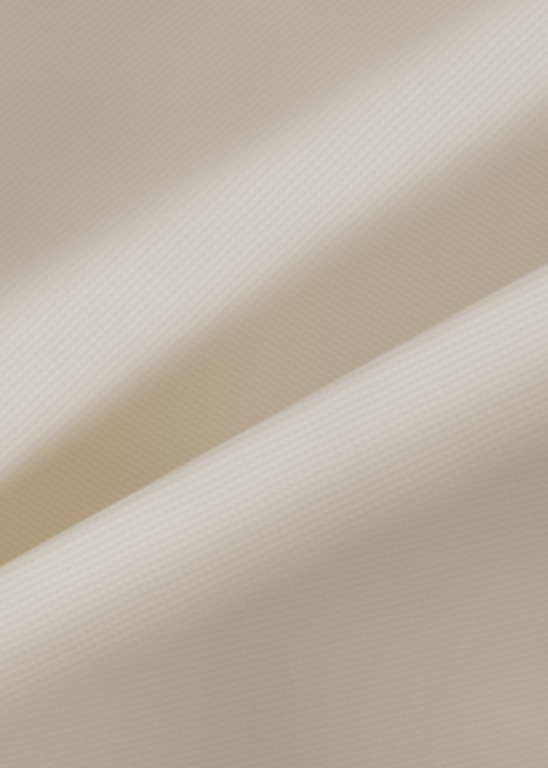
This texture is drawn by a Shadertoy shader. Its source:

```glsl
// Softly lit knitted cloth with two diagonal folds and a warm valley between them.
// Fold edges are curves y(x); shading is blended across the space between them,
// then rows of small chevron stitches follow the tilt of each part of the cloth.

#define STITCH_PITCH 0.0105
#define STITCH_DEPTH 0.017
#define GRAIN_DEPTH 0.012
#define MOTTLE_DEPTH 0.012
#define CREASE_BLUR 0.0035

const float TAU = 6.2831853;
const vec3 LIGHT = vec3(0.825, 0.807, 0.783);
const vec3 CREAM = vec3(0.765, 0.735, 0.690);
const vec3 CLOTH = vec3(0.712, 0.672, 0.618);
const vec3 SHADE = vec3(0.660, 0.622, 0.566);
const vec3 WARM_DEEP = vec3(0.685, 0.606, 0.485);
const vec3 WARM_PALE = vec3(0.700, 0.654, 0.580);

float hash(vec2 p) {
    return fract(sin(dot(p, vec2(127.1, 311.7))) * 43758.5453);
}

float noise(vec2 p) {
    vec2 i = floor(p), f = fract(p);
    f = f * f * (3.0 - 2.0 * f);
    return mix(mix(hash(i), hash(i + vec2(1, 0)), f.x),
               mix(hash(i + vec2(0, 1)), hash(i + vec2(1, 1)), f.x), f.y);
}

// Falls from 1 to 0 as x goes from a to b
float fall(float a, float b, float x) {
    return 1.0 - smoothstep(a, b, x);
}

// Ribs along the given angle, crossed by slanted stitches; about -1 to 1
float knit(vec2 p, float degreesTilt, float pitch) {
    float a = radians(degreesTilt);
    vec2 q = mat2(cos(a), -sin(a), sin(a), cos(a)) * p / pitch;
    q.y += 0.25 * (noise(p * 22.0) - 0.5);
    float slant = abs(fract(q.y) - 0.5);
    float rib = cos(TAU * q.y);
    float stitch = sin(TAU * (q.x * 0.85 + slant));
    float visible = smoothstep(1.5, 4.0, pitch * iResolution.y);
    return (0.65 * rib + 0.35 * stitch) * visible;
}

void mainImage(out vec4 fragColor, in vec2 fragCoord) {
    vec2 p = fragCoord / iResolution.y;
    float across = fragCoord.x / iResolution.x;

    // Fold boundaries, from top to bottom
    float crest = 0.596 + 0.600 * p.x;
    float hollow = 0.362 + 0.700 * p.x - 0.110 * p.x * p.x;
    float crease = 0.262 + 0.555 * p.x;
    float foot = 0.069 + 0.515 * p.x;
    float u = (p.y - hollow) / (crest - hollow);
    float v = (crease - p.y) / (crease - foot);

    // Flat cloth at the top, a little paler toward the upper fold
    vec3 col = mix(CLOTH - 0.012, CLOTH + 0.012, smoothstep(0.0, 0.6, across));
    col = mix(col, CREAM, 0.4 * fall(1.0, 1.6, u));

    // Upper fold
    vec3 upper = mix(CREAM, LIGHT, smoothstep(0.12, 0.58, u + 0.16 * (1.0 - across)));
    upper -= 0.015 * across;
    float upperMask = fall(0.78, 1.28, u);
    col = mix(col, upper, upperMask);

    // Warm valley
    vec3 valley = mix(WARM_DEEP, WARM_PALE, smoothstep(-0.1, 0.85, across));
    valley += 0.012 * smoothstep(0.2, 0.5, across) * fall(0.5, 0.9, across);
    float valleyMask = fall(-0.09, mix(0.18, 0.42, across), u);
    col = mix(col, valley, valleyMask);

    // Lower fold: crisp top edge, slow fade below
    vec3 lower = mix(CREAM + 0.01, LIGHT, smoothstep(0.0, 0.13, v));
    lower = mix(lower, CLOTH + 0.015, smoothstep(0.28, 0.95, v));
    lower -= 0.012 * across;
    float blur = max(CREASE_BLUR, 1.0 / iResolution.y);
    float lowerMask = fall(-blur, blur, p.y - crease);
    col = mix(col, lower, lowerMask);

    // Shaded cloth at the bottom, lifting toward both lower corners
    float lift = 0.7 * fall(0.0, 0.35, length(p))
               + fall(0.0, 0.42, length(p - vec2(0.715, 0.0)));
    vec3 base = mix(SHADE, CLOTH, lift);
    float baseMask = smoothstep(0.82, 1.18, v);
    col = mix(col, base, baseMask);

    // Stitches, tilted with each surface
    float weave = 0.65 * knit(p, 38.0, STITCH_PITCH * 0.80);
    weave = mix(weave, knit(p, 43.0, STITCH_PITCH), upperMask);
    weave = mix(weave, 0.75 * knit(p, -32.0, STITCH_PITCH * 0.85), valleyMask);
    weave = mix(weave, knit(p, 26.0, STITCH_PITCH), lowerMask);
    weave = mix(weave, 0.6 * knit(p, 13.0, STITCH_PITCH * 0.9), baseMask);
    col += STITCH_DEPTH * weave;

    // Fibre grain and faint unevenness
    col += GRAIN_DEPTH * (noise(p * 480.0) - 0.5);
    col += MOTTLE_DEPTH * (noise(p * vec2(9.0, 13.0)) - 0.5);

    fragColor = vec4(clamp(col, 0.0, 1.0), 1.0);
}
```
